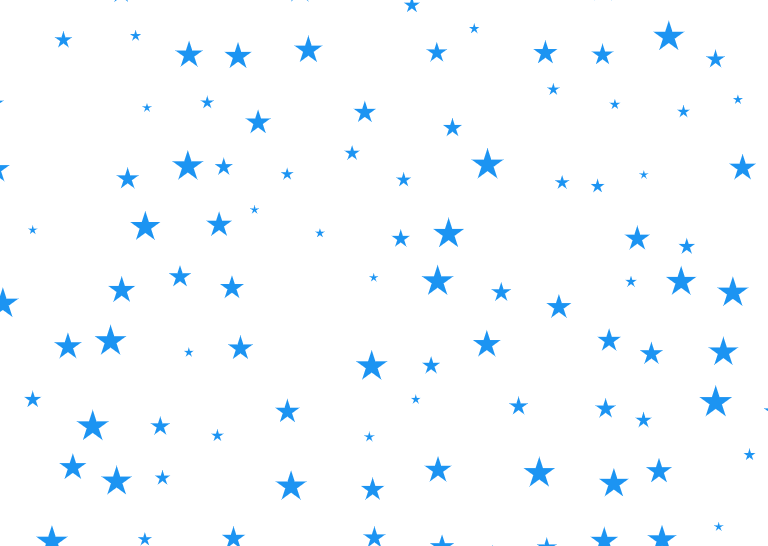
Reproduce this pattern procedurally as a WebGL 1 fragment shader.

```glsl
precision highp float;

uniform vec2 u_resolution;

const vec3 SKY_BLUE = vec3(0.11, 0.58, 0.95);
const vec3 WHITE = vec3(1.0);
const float PI = 3.14159;

float hash(vec2 cell, float seed) {
    return fract(sin(dot(cell, vec2(127.1, 311.7)) + seed * 74.7) * 43758.5);
}

// Signed distance to an upright five-pointed star with straight arms
float starDistance(vec2 p, float radius) {
    // Fold the plane into half of one arm, with its tip on the x axis
    float sector = PI * 0.4;
    float angle = abs(mod(atan(p.x, p.y) + 0.5 * sector, sector) - 0.5 * sector);
    vec2 q = length(p) * vec2(cos(angle), sin(angle));
    // The tip has a half angle of 18 degrees
    float edge = dot(q - vec2(radius, 0.0), vec2(sin(PI * 0.1), cos(PI * 0.1)));
    return max(edge, q.x - radius);
}

void main() {
    // Square cells sized by canvas height, each row slid sideways at random
    float cellSize = 0.112;
    vec2 p = gl_FragCoord.xy / u_resolution.y / cellSize + vec2(3.0, 0.35);
    p.x += hash(vec2(0.0, floor(p.y)), 5.0);
    vec2 cell = floor(p);

    // Random size and place, kept inside the cell so stars never overlap
    float radius = mix(0.07, 0.28, hash(cell, 1.0));
    float margin = radius + 0.02;
    vec2 jitter = vec2(hash(cell, 2.0), hash(cell, 3.0));
    vec2 center = mix(vec2(margin), vec2(1.0 - margin), jitter);

    // Coverage over one pixel, with some cells left empty
    float d = starDistance(fract(p) - center, radius) * cellSize * u_resolution.y;
    float coverage = clamp(0.5 - d, 0.0, 1.0) * step(hash(cell, 4.0), 0.86);

    gl_FragColor = vec4(mix(WHITE, SKY_BLUE, coverage), 1.0);
}
```
